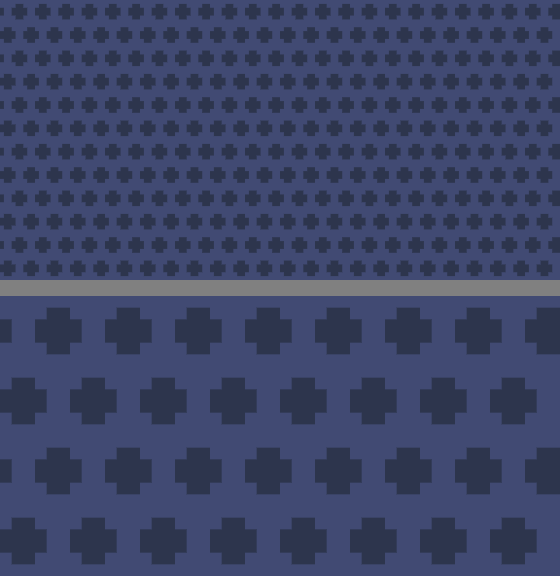
Top: the whole. Bottom: its middle third, enlarged.
Write a WebGL 1 fragment shader that draws this pattern.

```glsl
precision highp float;

// Staggered rows of dark, blocky crosses on a slate blue ground.
// Each cell is 6 blocks wide; a cross is a 4x4 square with its corner blocks
// cut away, built as the union of two boxes. Odd rows shift by half a cell.

uniform vec2 u_resolution;

const float ROWS = 12.0;
const float BLOCKS = 6.0;

float boxDistance(vec2 p, vec2 halfSize) {
  vec2 d = abs(p) - halfSize;
  return max(d.x, d.y);
}

float crossDistance(vec2 p) {
  return min(boxDistance(p, vec2(2.0, 1.0)), boxDistance(p, vec2(1.0, 2.0)));
}

void main() {
  // Cell coordinates, with rows counted from the top
  vec2 cell = gl_FragCoord.xy / u_resolution.y * ROWS;
  cell.y = ROWS - cell.y;

  // Half-cell stagger; even rows are centred 5/6 of the way across a cell
  float oddRow = mod(floor(cell.y), 2.0);
  cell.x += 0.5 * oddRow - 1.0 / 3.0;

  // Position in blocks from the centre of the cross
  vec2 block = (fract(cell) - 0.5) * BLOCKS;

  // Edge smoothing over one pixel
  float pixelsPerBlock = u_resolution.y / (ROWS * BLOCKS);
  float coverage = clamp(0.5 - crossDistance(block) * pixelsPerBlock, 0.0, 1.0);

  vec3 ground = vec3(0.255, 0.29, 0.45);
  vec3 ink = vec3(0.175, 0.207, 0.302);
  gl_FragColor = vec4(mix(ground, ink, coverage), 1.0);
}
```
